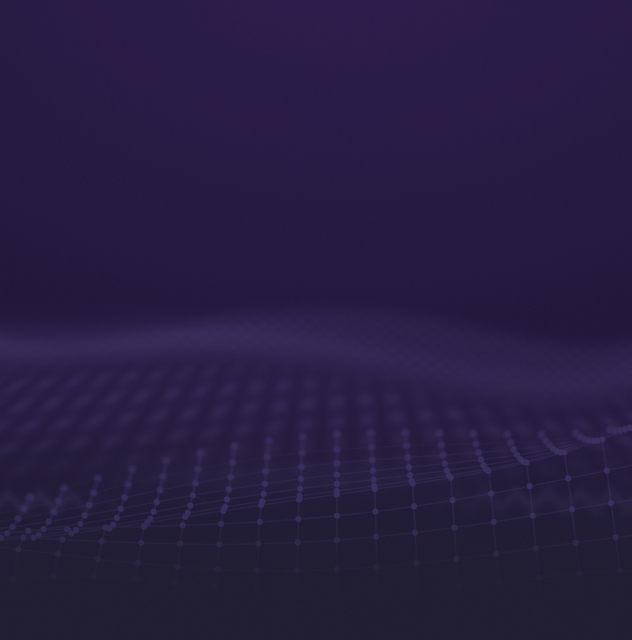
A Shadertoy shader for this background:

```glsl
// Dim violet backdrop: a soft glow over blurred hills and a fine wire mesh.
// Hills are bands around smooth curves; the mesh is a loop over rows whose
// evenly spaced nodes spread outward as the rows come closer to the viewer.

// Smooth curve through five heights at x = 0, 1/4, 1/2, 3/4, 1.
float curve(float x, float a, float b, float c, float d, float e) {
    float t = 4.0 * x;
    float t2 = t * (t - 1.0) / 2.0;
    float t3 = t2 * (t - 2.0) / 3.0;
    float t4 = t3 * (t - 3.0) / 4.0;
    return a + t * (b - a) + t2 * (c - 2.0 * b + a)
         + t3 * (d - 3.0 * c + 3.0 * b - a)
         + t4 * (e - 4.0 * d + 6.0 * c - 4.0 * b + a);
}

float hash(vec2 p) {
    return fract(sin(dot(p, vec2(12.9898, 78.233))) * 43758.5453);
}

float bell(float d, float width) {
    return exp(-d * d / (width * width));
}

float segmentDistance(vec2 p, vec2 a, vec2 b) {
    vec2 ab = b - a;
    return length(p - a - ab * clamp(dot(p - a, ab) / dot(ab, ab), 0.0, 1.0));
}

// Rows 0 to 6 bunch up from the crest to the fold; the rest spread below it.
float rowHeight(int row, float x) {
    if (row < 7) {
        float crest = curve(x, 0.212, 0.277, 0.319, 0.322, 0.333);
        float fold = curve(x, 0.156, 0.186, 0.223, 0.260, 0.333);
        return mix(fold, crest, pow(1.0 - float(row) / 6.0, 1.6));
    }
    if (row == 7) return curve(x, 0.167, 0.178, 0.191, 0.224, 0.273);
    if (row == 8) return curve(x, 0.161, 0.151, 0.154, 0.180, 0.219);
    if (row == 9) return curve(x, 0.145, 0.117, 0.109, 0.130, 0.163);
    return curve(x, 0.091, 0.092, 0.074, 0.086, 0.108);
}

vec2 meshNode(int row, float column) {
    float x = 0.533 + column * (0.054 + 0.001 * float(row));
    return vec2(x, rowHeight(row, x));
}

vec3 backdrop(vec2 p) {
    vec3 color = mix(vec3(0.130, 0.118, 0.200), vec3(0.136, 0.096, 0.232),
                     smoothstep(0.06, 0.42, p.y));
    float glow = 1.0 - smoothstep(0.0, 0.72, length((p - vec2(0.55, 1.08)) * vec2(0.65, 1.0)));
    return color + vec3(0.038, 0.018, 0.068) * glow;
}

// Out-of-focus hills with stripes of soft dots on their near slopes.
float hills(vec2 p) {
    float ridge = curve(p.x, 0.479, 0.492, 0.527, 0.495, 0.473);
    float band = curve(p.x, 0.460, 0.469, 0.456, 0.408, 0.414);
    float column = (p.x - 0.533) / (0.054 - 0.1 * (p.y - 0.28));
    float stripe = 0.5 + 0.5 * cos(6.2832 * column);
    float beads = 0.65 + 0.35 * cos(6.2832 * (p.y - 0.08 * p.x) / 0.033);

    float body = smoothstep(ridge + 0.012, ridge - 0.03, p.y)
               * smoothstep(band - 0.045, band + 0.01, p.y);
    float streaks = 0.9 + 0.1 * sin(p.x * 260.0) * sin(p.y * 330.0 + p.x * 20.0);
    float light = 0.42 * body * streaks;
    light += bell(p.y - band, 0.030) * mix(0.52, 0.22, smoothstep(0.15, 0.75, p.x));

    float slope = smoothstep(band - 0.015, band - 0.07, p.y) * smoothstep(0.20, 0.36, p.y);
    light += slope * (0.10 + 0.38 * stripe * beads);
    light += 0.12 * smoothstep(band, band - 0.03, p.y) * smoothstep(0.26, 0.42, p.y);

    // Blurred ripples peeking out at both sides of the mesh.
    float ripple = 0.008 * sin(p.x * 125.0);
    light += 0.34 * bell(p.y - 0.215 - ripple, 0.011) * smoothstep(0.22, 0.08, p.x);
    light += 0.28 * bell(p.y - 0.218 - ripple, 0.014) * smoothstep(0.66, 0.82, p.x);
    light += 0.16 * bell(p.y - 0.255, 0.03) * smoothstep(0.12, 0.35, p.x)
           * smoothstep(0.85, 0.55, p.x);
    return light;
}

// Wire rows, joining columns and round nodes.
float mesh(vec2 p) {
    float pixel = 1.0 / iResolution.y;
    float light = 0.0;
    for (int row = 0; row < 11; row++) {
        float focus = smoothstep(-1.0, 4.0, float(row));
        float soft = pixel + 0.005 * (1.0 - focus);
        float wire = abs(p.y - rowHeight(row, p.x));
        light = max(light, 0.34 * focus * smoothstep(0.0006 + pixel, 0.0, wire));

        float column = round((p.x - 0.533) / (0.054 + 0.001 * float(row)));
        vec2 node = meshNode(row, column);
        float dotLight = 1.0 - smoothstep(0.0045 - soft * 0.5, 0.0045 + soft, length(p - node));
        light = max(light, dotLight * mix(0.60, 0.80, focus));

        if (row < 10) {
            float link = segmentDistance(p, node, meshNode(row + 1, column));
            light = max(light, 0.34 * smoothstep(0.0008 + soft, 0.0, link));
        }
    }
    return light * smoothstep(0.055, 0.23, p.y);
}

void mainImage(out vec4 fragColor, in vec2 fragCoord) {
    vec2 p = fragCoord / iResolution.xy;
    vec3 color = backdrop(p);
    color += vec3(0.098, 0.090, 0.145) * hills(p);
    color = mix(color, vec3(0.245, 0.205, 0.405), mesh(p));
    color += 0.006 * (hash(floor(p * 512.0)) - 0.5);
    fragColor = vec4(color, 1.0);
}
```
